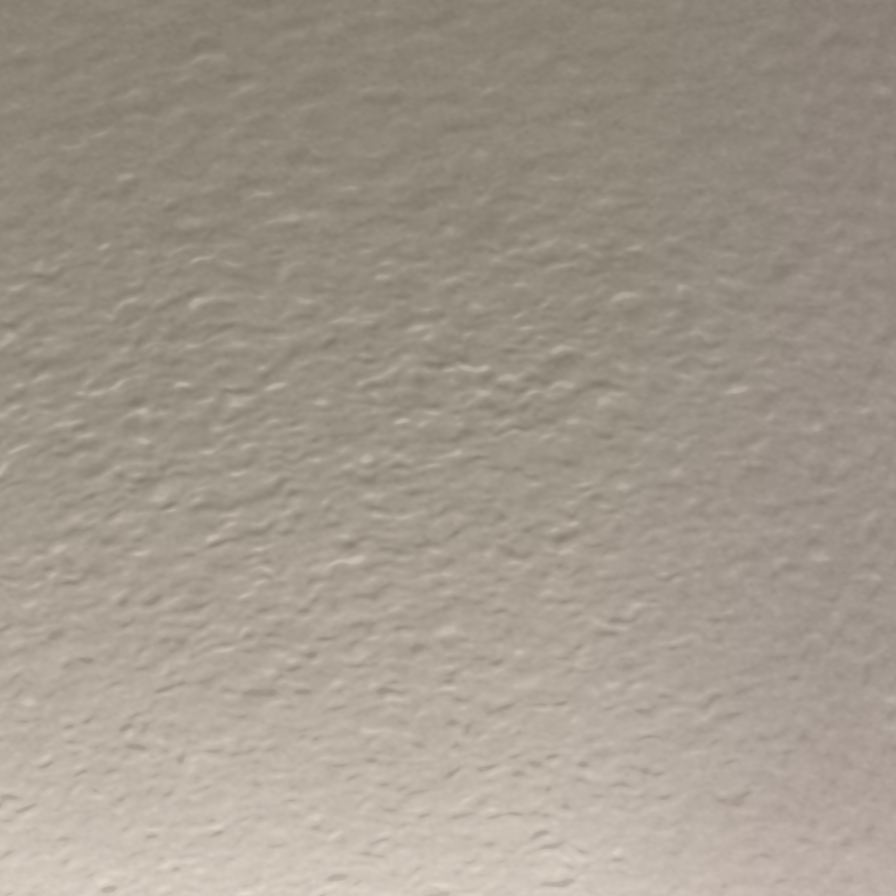
This texture is drawn by a Shadertoy shader. Its source:

```glsl
const float TOP_TONE = 0.510;        // tone far from the glow
const float GLOW = 0.312;            // extra tone at the lower edge
const float GLOW_FALLOFF = 2.15;
const float CORNER_SHADE = 0.080;    // darkening of the lower right
const vec3 WARM_TINT = vec3(0.0, -0.035, -0.082);
const vec3 GLINT_TINT = vec3(1.0, 0.96, 0.82);
const vec2 COARSE_CELLS = vec2(31.0, 60.0);
const vec2 FINE_CELLS = vec2(58.0, 108.0);
const vec2 SIDE_CELLS = vec2(76.0, 62.0);
const vec2 GRAIN_CELLS = vec2(150.0, 185.0);
const float RELIEF_TILT = 0.20;      // ridges climb to the right
const float TILT_FADE = 0.11;        // and level off toward that side
const float RELIEF_STRENGTH = 0.033;
const float GLINT_STRENGTH = 0.045;
const float SHADOW_STRENGTH = 0.045;
const float GRAIN_STRENGTH = 0.016;
const float MOTTLE_STRENGTH = 0.007;

vec3 hash3(vec2 cell) {
    vec3 q = fract(vec3(cell.xyx) * vec3(0.1031, 0.1030, 0.0973));
    q += dot(q, q.yxz + 33.33);
    return fract((q.xxy + q.yzz) * q.zyx);
}

// Cellular noise: one soft bump of random sign and height per cell
float bumps(vec2 p) {
    vec2 cell = floor(p);
    float sum = 0.0;
    for (int j = -1; j <= 1; j++) {
        for (int i = -1; i <= 1; i++) {
            vec2 id = cell + vec2(i, j);
            vec3 rnd = hash3(id + 57.0);
            vec2 d = p - id - rnd.xy;
            float fall = max(0.0, 1.0 - dot(d, d));
            sum += (2.0 * rnd.z - 1.0) * fall * fall * fall;
        }
    }
    return sum;
}

// Brightness of a bumpy layer lit from above
float litSlope(vec2 p) {
    vec2 toLight = vec2(-0.08, 0.28);
    return (bumps(p - toLight) - bumps(p + toLight)) * 1.7;
}

// Layered sines and bumps bend the ridges slightly out of line
vec2 bend(vec2 p) {
    vec2 waves = vec2(sin(p.y * 31.0 + 3.0 * sin(p.x * 13.0)),
                      sin(p.x * 27.0 + 2.0 * sin(p.y * 17.0)));
    vec2 wobble = vec2(bumps(p * 41.0 + 11.0), bumps(p * 47.0 + 71.0));
    return p + 0.002 * waves + vec2(0.005, 0.004) * wobble;
}

void mainImage(out vec4 fragColor, in vec2 fragCoord) {
    vec2 uv = fragCoord / iResolution.xy;

    // Broad sheen
    float rightSide = smoothstep(0.62, 1.0, uv.x + 0.08 * (0.5 - uv.y));
    float low = 1.0 - smoothstep(0.0, 0.65, uv.y);
    float tone = TOP_TONE + GLOW * exp(-GLOW_FALLOFF * uv.y);
    tone -= CORNER_SHADE * rightSide * low;
    tone += 0.010 * (1.0 - uv.x) * low;

    // Relief: short ridges on the left, small upright dimples on the right
    vec2 p = bend(uv);
    vec2 ridge = vec2(p.x, p.y - p.x * (RELIEF_TILT - TILT_FADE * p.x));
    float coarse = litSlope(ridge * COARSE_CELLS);
    float fine = litSlope(ridge * FINE_CELLS + 19.0);
    float side = litSlope(p * SIDE_CELLS + 43.0);
    float upperBlur = smoothstep(0.55, 0.95, uv.y);
    float relief = mix(0.75, 0.4, low) * coarse + mix(0.80, 0.35, upperBlur) * fine;
    relief = mix(relief, 0.4 * relief + 0.8 * side, 0.8 * rightSide);

    // Contrast peaks left of the middle
    vec2 fromPeak = (uv - vec2(0.32, 0.50)) / vec2(0.50, 0.36);
    float contrast = 0.62 + 0.45 * exp(-dot(fromPeak, fromPeak));
    contrast *= 1.0 - 0.2 * upperBlur;
    tone += RELIEF_STRENGTH * contrast * relief;

    // Sparse glints on crests and short shadows near the bright edge
    float glint = smoothstep(0.8, 2.0, relief) * contrast;
    float shadow = smoothstep(0.7, 1.6, -relief) * low * (1.0 - 0.5 * rightSide);
    tone -= SHADOW_STRENGTH * shadow;

    // Soft mottling and fine grain
    tone += MOTTLE_STRENGTH * bumps(p * vec2(13.0, 19.0) + 5.0);
    tone += GRAIN_STRENGTH * bumps(uv * GRAIN_CELLS);

    vec3 color = tone + WARM_TINT;
    color += vec3(0.0, -0.004, 0.010) * rightSide;
    color += vec3(0.004, -0.004, -0.002) * low;
    color += GLINT_STRENGTH * (1.0 - 0.6 * low) * glint * GLINT_TINT;
    fragColor = vec4(clamp(color, 0.0, 1.0), 1.0);
}
```
